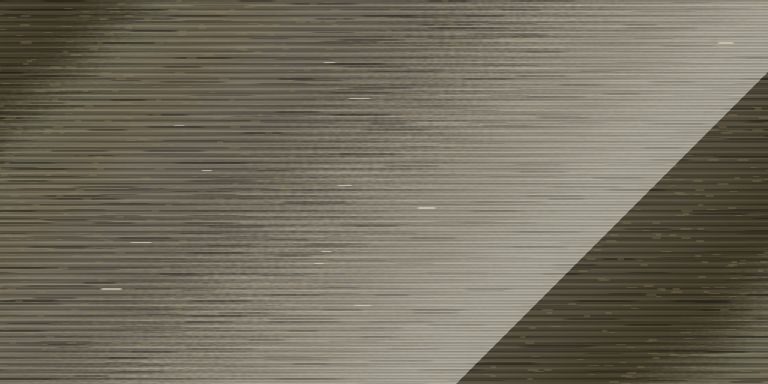
A WebGL 2 fragment shader for this texture:

```glsl
#version 300 es
precision highp float;
// Brushed metal: fine horizontal ridges under a diagonal sheen with one sharp fold.

uniform vec2 u_resolution;
out vec4 outColor;

// Layout, in units of canvas height
const float FOLD = 1.1875;        // x - y along the sharp fold
const float SHEEN_PERIOD = 2.4;
const float RIDGES = 55.0;
const float FINE_LINES = 128.0;
const float FIBRES = 256.0;

// Strengths
const float FINE_DEPTH = 0.085;
const float RIDGE_DEPTH = 0.09;
const float FIBRE_DEPTH = 0.10;
const float SHEEN_JITTER = 0.11;

// Sheen colours, in order away from the fold
const vec3 UMBER = vec3(0.305, 0.285, 0.225);
const vec3 SHADOW = vec3(0.255, 0.23, 0.165);
const vec3 MOSS = vec3(0.385, 0.375, 0.305);
const vec3 BRONZE = vec3(0.405, 0.375, 0.305);
const vec3 TAUPE = vec3(0.41, 0.385, 0.335);
const vec3 PEWTER = vec3(0.56, 0.54, 0.485);
const vec3 SILVER = vec3(0.625, 0.61, 0.56);
const vec3 GOLD = vec3(0.56, 0.50, 0.32);
const vec3 GLINT = vec3(0.84, 0.83, 0.76);

float hash(vec2 p) {
    vec3 q = fract(vec3(p.xyx) * 0.1031);
    q += dot(q, q.yzx + 33.33);
    return fract((q.x + q.y) * q.z);
}

vec2 gradient(vec2 cell) {
    float angle = 6.28318 * hash(cell);
    return vec2(cos(angle), sin(angle));
}

float gradientNoise(vec2 p) {
    vec2 i = floor(p), f = fract(p);
    vec2 w = f * f * f * (f * (f * 6.0 - 15.0) + 10.0);
    float a = dot(gradient(i), f);
    float b = dot(gradient(i + vec2(1, 0)), f - vec2(1, 0));
    float c = dot(gradient(i + vec2(0, 1)), f - vec2(0, 1));
    float d = dot(gradient(i + vec2(1, 1)), f - vec2(1, 1));
    return mix(mix(a, b, w.x), mix(c, d, w.x), w.y);
}

// Colour at distance s past the fold
vec3 sheen(float s) {
    vec3 c = mix(UMBER, SHADOW, smoothstep(0.0, 0.4, s));
    c = mix(c, MOSS, smoothstep(0.42, 0.70, s));
    c = mix(c, BRONZE, smoothstep(0.66, 0.82, s));
    c = mix(c, TAUPE, smoothstep(0.85, 1.1, s));
    c = mix(c, PEWTER, smoothstep(1.2, 1.95, s));
    return mix(c, SILVER, smoothstep(1.85, 2.3, s));
}

// Soft line wave that fades out where the pixels cannot resolve it
float lineWave(float y, float count) {
    float fade = 1.0 - smoothstep(0.5, 0.9, count / u_resolution.y);
    return fade * sin(6.28318 * y * count);
}

// Scattered horizontal dashes, one possible dash per cell of a row
float dashes(vec2 p, float rows, float columns, float chance, float seed) {
    float row = floor(p.y * rows);
    float x = p.x * columns + 17.0 * hash(vec2(row, seed));
    float present = step(hash(vec2(floor(x), row + seed)), chance);
    float span = 0.2 + 0.28 * hash(vec2(row + seed, floor(x)));
    return present * (1.0 - smoothstep(span * 0.6, span, abs(fract(x) - 0.5)));
}

void main() {
    vec2 p = gl_FragCoord.xy / u_resolution.y;
    float fibre = floor(p.y * FIBRES);

    // Long streaks and short grain along each fibre
    float streak = gradientNoise(vec2(p.x * 4.0, fibre * 0.73 + 0.37));
    float grain = gradientNoise(vec2(p.x * 70.0, fibre * 0.81 + 40.37));

    // Diagonal sheen, with a smoothed seam at the fold
    float across = p.x - p.y - FOLD;
    float s = mod(across, SHEEN_PERIOD);
    float jitter = SHEEN_JITTER * (streak + 0.5 * grain);
    vec3 color = sheen(clamp(s + jitter, 0.0, SHEEN_PERIOD));
    float pixel = 1.0 / u_resolution.y;
    float seam = smoothstep(-pixel, pixel, across);
    if (abs(across) < pixel) color = mix(SILVER, UMBER, seam);

    // Ridges deepen in the dark parts and flatten in the bright part
    float bright = smoothstep(1.2, 2.3, s);
    float middle = smoothstep(1.1, 1.5, s) * (1.0 - smoothstep(1.6, 2.0, s));
    float relief = FINE_DEPTH * lineWave(p.y, FINE_LINES);
    relief += RIDGE_DEPTH * lineWave(p.y, RIDGES) * mix(1.8, 0.4, bright);
    relief += FIBRE_DEPTH * (streak * mix(1.6, 0.5, bright) + grain * (0.2 + middle));
    color *= 1.0 + relief;

    // Dark scratches, gold flecks and rare glints
    float scratch = dashes(p, FIBRES, 4.0, 0.13, 11.0);
    color *= 1.0 - scratch * mix(0.25, 0.10, bright);
    float fleck = dashes(p, FIBRES, 26.0, 0.07, 71.0);
    color = mix(color, GOLD, fleck * mix(0.30, 0.15, bright));
    float glint = dashes(p, FIBRES, 14.0, 0.002, 131.0);
    color = mix(color, GLINT, glint * smoothstep(0.7, 1.2, s) * 0.7);

    outColor = vec4(clamp(color, 0.0, 1.0), 1.0);
}
```
